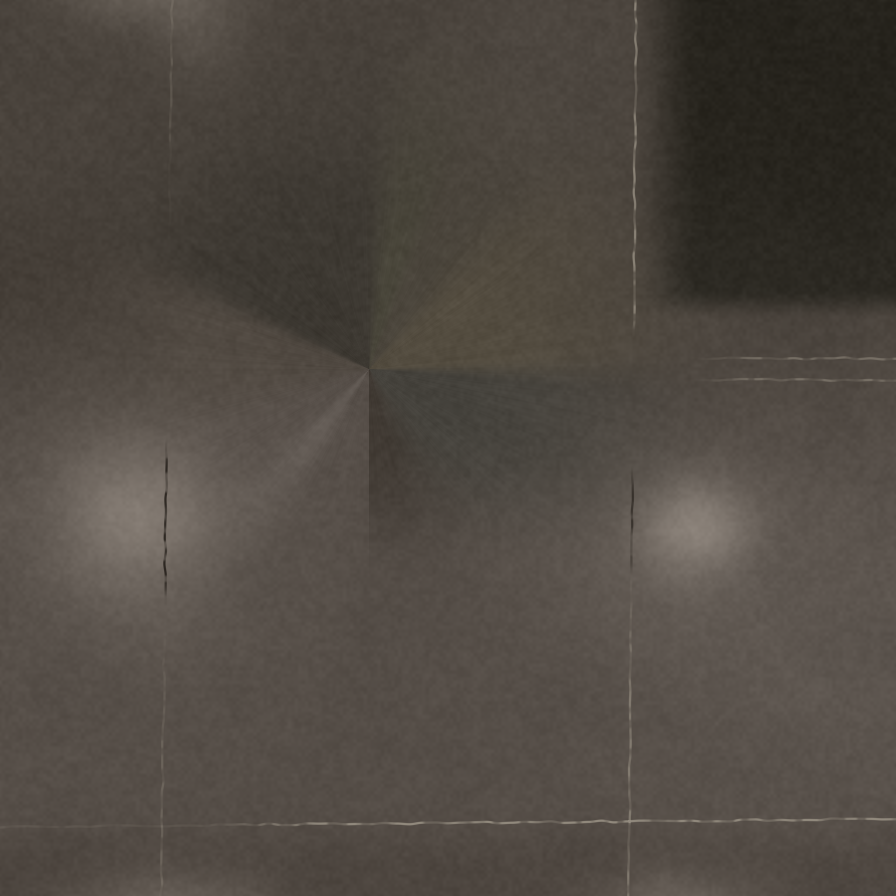
This texture is drawn by a three.js fragment shader. Its source:

```glsl
// Worn brown-grey stone slabs with pale seams, soft glows, a shaded fan and a dark corner panel.
varying vec2 vUv;

const vec3 LOWER_STONE = vec3(0.330, 0.301, 0.276);
const vec3 UPPER_STONE = vec3(0.288, 0.262, 0.235);
const vec3 PANEL_DARK  = vec3(0.150, 0.139, 0.113);
const vec3 GLOW_TINT   = vec3(1.0, 0.97, 0.93);
const vec3 SEAM_PALE   = vec3(0.58, 0.55, 0.50);
const vec3 SEAM_DARK   = vec3(0.13, 0.11, 0.09);
const vec2 FAN_CENTER  = vec2(0.412, 0.588);
const float SEAM_WIDTH = 0.0021;
const float MOTTLE     = 0.045;
const float GRAIN      = 0.022;

float hash(vec2 p) {
  vec3 q = fract(vec3(p.xyx) * 0.1031);
  q += dot(q, q.yzx + 33.33);
  return fract((q.x + q.y) * q.z);
}

float noise(vec2 p) {
  vec2 i = floor(p), f = fract(p);
  f = f * f * (3.0 - 2.0 * f);
  return mix(mix(hash(i), hash(i + vec2(1.0, 0.0)), f.x),
             mix(hash(i + vec2(0.0, 1.0)), hash(i + 1.0), f.x), f.y);
}

float fbm(vec2 p) {
  float sum = 0.0, amp = 0.5;
  for (int i = 0; i < 5; i++) {
    sum += amp * noise(p);
    p = p * 2.1 + 17.3;
    amp *= 0.5;
  }
  return sum;
}

float glow(vec2 p, vec2 center, vec2 radius) {
  vec2 d = (p - center) / radius;
  return exp(-dot(d, d));
}

// Soft interval from lo to hi
float band(float x, float lo, float hi, float soft) {
  return smoothstep(lo - soft, lo + soft, x) * (1.0 - smoothstep(hi - soft, hi + soft, x));
}

// Thin ragged line, broken up along its length
float seam(float across, float along, float seed) {
  float wobble = (noise(vec2(along * 70.0, seed)) - 0.5) * 0.0022;
  float wear = smoothstep(0.15, 0.75, noise(vec2(along * 130.0, seed + 9.0)));
  return (1.0 - smoothstep(0.2 * SEAM_WIDTH, SEAM_WIDTH, abs(across + wobble))) * (0.35 + 0.65 * wear);
}

// Colour around the fan; the angle runs counter-clockwise from straight down
vec3 fanColor(float angle) {
  vec3 c = mix(vec3(0.250, 0.224, 0.198), vec3(0.272, 0.261, 0.237), smoothstep(8.0, 48.0, angle));
  c = mix(c, vec3(0.328, 0.300, 0.250), smoothstep(84.0, 95.0, angle));
  c = mix(c, vec3(0.292, 0.270, 0.233), smoothstep(128.0, 148.0, angle));
  c = mix(c, vec3(0.283, 0.270, 0.225), smoothstep(155.0, 165.0, angle));
  c = mix(c, vec3(0.235, 0.218, 0.192), smoothstep(169.0, 183.0, angle));
  c = mix(c, vec3(0.312, 0.283, 0.253), smoothstep(239.0, 252.0, angle));
  c = mix(c, vec3(0.338, 0.308, 0.284), smoothstep(265.0, 300.0, angle));
  return c + 0.045 * band(angle, 313.0, 328.0, 7.0);
}

void main() {
  vec2 p = vUv;

  // Stone
  vec3 color = mix(LOWER_STONE, UPPER_STONE, smoothstep(0.42, 0.72, p.y));
  color += 0.030 * glow(p, vec2(0.96, 0.28), vec2(0.30, 0.22));
  color -= 0.022 * glow(p, vec2(0.04, 0.68), vec2(0.18, 0.09));
  color -= 0.030 * (1.0 - smoothstep(0.03, 0.10, p.y));
  color += 0.020 * glow(p, vec2(0.60, 0.90), vec2(0.10, 0.16));

  // Fan
  vec2 d = p - FAN_CENTER;
  float radius = length(d);
  float angle = mod(degrees(atan(d.x, -d.y)) + 360.0, 360.0);
  float reach = mix(0.43, 0.25, smoothstep(0.3, 1.0, -d.y / max(radius, 0.001)));
  float fade = 1.0 - smoothstep(0.25 * reach, reach, radius);
  float rays = noise(vec2(angle * 0.6, 3.0)) + noise(vec2(angle * 1.7, 8.0)) - 1.0;
  color = mix(color, fanColor(angle) + 0.010 * rays, fade);

  // Dark corner panel
  float panel = smoothstep(0.70, 0.785, p.x) * smoothstep(0.642, 0.678, p.y);
  vec3 panelColor = PANEL_DARK + 0.025 * (1.0 - smoothstep(0.66, 0.86, p.y));
  color = mix(color, panelColor, panel);

  // Glows
  float light = 0.135 * glow(p, vec2(0.150, 0.425), vec2(0.085, 0.085))
              + 0.045 * glow(p, vec2(0.160, 0.390), vec2(0.150, 0.140))
              + 0.155 * glow(p, vec2(0.778, 0.413), vec2(0.057, 0.052))
              + 0.050 * glow(p, vec2(0.750, 0.380), vec2(0.120, 0.100))
              + 0.120 * glow(p, vec2(0.195, -0.02), vec2(0.100, 0.045))
              + 0.130 * glow(p, vec2(0.760, -0.02), vec2(0.080, 0.045))
              + 0.120 * glow(p, vec2(0.160, 1.020), vec2(0.085, 0.045))
              + 0.050 * glow(p, vec2(0.225, 0.960), vec2(0.045, 0.060));
  color += light * GLOW_TINT;

  // Mottling and grain
  color *= 1.0 + MOTTLE * 2.0 * (fbm(p * 14.0) - 0.5);
  color += GRAIN * (noise(p * 260.0) + noise(p * 130.0 + 5.0) - 1.0);

  // Seams
  float left = seam(p.x - mix(0.180, 0.192, p.y), p.y, 1.0);
  float right = seam(p.x - mix(0.702, 0.710, p.y), p.y, 2.0);
  float floorLine = seam(p.y - mix(0.077, 0.086, p.x), p.x, 3.0);
  float twin = max(seam(p.y - 0.600, p.x, 4.0), seam(p.y - 0.576, p.x, 5.0));
  float pale = left * (0.30 * smoothstep(0.70, 0.95, p.y) + 0.35 * (1.0 - smoothstep(0.15, 0.34, p.y)));
  pale += right * (0.85 * smoothstep(0.62, 0.66, p.y) + 0.70 * (1.0 - smoothstep(0.20, 0.40, p.y)));
  pale += floorLine * mix(0.15, 0.95, smoothstep(0.22, 0.38, p.x));
  pale += twin * 0.55 * smoothstep(0.76, 0.86, p.x);
  float dark = left * 0.85 * band(p.y, 0.34, 0.495, 0.02) + right * 0.65 * band(p.y, 0.37, 0.465, 0.02);
  color = mix(color, SEAM_DARK, clamp(dark, 0.0, 1.0));
  color = mix(color, SEAM_PALE, clamp(pale, 0.0, 1.0));

  gl_FragColor = vec4(color, 1.0);
}
```
